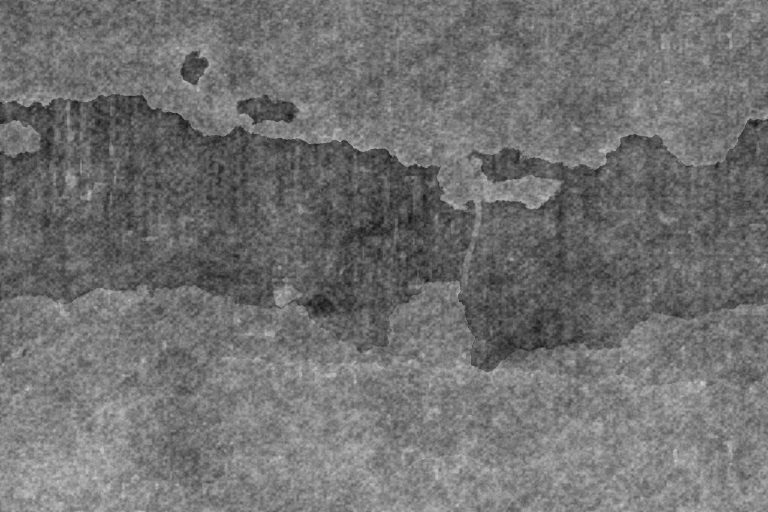
This texture is drawn by a Shadertoy shader. Its source:

```glsl
// Weathered grey wall: flaking plaster above and below a dark, streaked band.

float hash(vec2 p) {
    return fract(sin(dot(p, vec2(127.1, 311.7))) * 43758.5453);
}

float noise(vec2 p) {
    vec2 cell = floor(p), f = fract(p);
    f = f * f * (3.0 - 2.0 * f);
    return mix(mix(hash(cell), hash(cell + vec2(1, 0)), f.x),
               mix(hash(cell + vec2(0, 1)), hash(cell + vec2(1, 1)), f.x), f.y);
}

float fbm(vec2 p) {
    float sum = 0.0, amp = 0.5;
    for (int i = 0; i < 5; i++) {
        sum += amp * noise(p);
        p = p * 2.03 + 17.3;
        amp *= 0.55;
    }
    return sum / 1.05;
}

// Positive inside an ellipse, roughly a distance.
float blob(vec2 p, vec2 center, vec2 radius) {
    return (1.0 - length((p - center) / radius)) * min(radius.x, radius.y);
}

// Soft spot of light or shade, 1 at its center.
float spot(vec2 p, vec2 center, vec2 radius) {
    vec2 q = (p - center) / radius;
    return exp(-dot(q, q));
}

float ramp(float x, float start, float end, float rise) {
    return rise * smoothstep(start, end, x);
}

float upperEdge(float x) {
    return 0.80 + ramp(x, 0.14, 0.24, 0.012) + ramp(x, 0.26, 0.42, -0.075)
         + ramp(x, 0.43, 0.47, 0.02) + ramp(x, 0.47, 0.52, -0.03)
         + ramp(x, 0.64, 0.84, -0.05) + ramp(x, 0.86, 0.92, 0.025)
         + ramp(x, 0.95, 1.06, -0.03) + ramp(x, 1.14, 1.25, 0.068)
         + ramp(x, 1.25, 1.37, -0.062) + ramp(x, 1.38, 1.50, 0.09);
}

float lowerEdge(float x) {
    return 0.416 + ramp(x, 0.12, 0.21, 0.018) + ramp(x, 0.35, 0.55, -0.036)
         + ramp(x, 0.56, 0.72, -0.08) + ramp(x, 0.73, 0.79, 0.085)
         + ramp(x, 0.79, 0.86, 0.04) + ramp(x, 0.90, 0.925, -0.17)
         + ramp(x, 0.96, 1.02, 0.05) + ramp(x, 1.17, 1.27, 0.055)
         + ramp(x, 1.37, 1.46, 0.028);
}

// Upper plaster with loose patches added and dark pockets cut out.
float upperCoat(vec2 p) {
    float d = p.y - upperEdge(p.x);
    d = max(d, blob(p, vec2(0.905, 0.655), vec2(0.048, 0.055)));
    d = max(d, blob(p, vec2(1.02, 0.627), vec2(0.085, 0.026)));
    d = max(d, blob(p, vec2(0.03, 0.725), vec2(0.045, 0.028)));
    d = min(d, -blob(p, vec2(0.52, 0.787), vec2(0.068, 0.025)));
    vec2 tilted = p + vec2(0.0, 0.22 * (p.x - 1.025));
    d = min(d, -blob(tilted, vec2(1.025, 0.675), vec2(0.11, 0.022)));
    return min(d, -blob(p, vec2(0.377, 0.873), vec2(0.021, 0.033)));
}

// Bright lip just inside an edge and shade just outside it.
float lip(float d, float width) {
    return smoothstep(-0.003, 0.002, d) * exp(-max(d, 0.0) / width);
}
float shade(float d, float width) {
    return smoothstep(0.002, -0.002, d) * exp(min(d, 0.0) / width);
}

float bandTone(vec2 p) {
    float wet = spot(p, vec2(0.80, 0.54), vec2(0.14, 0.17));
    float top = smoothstep(0.45, 0.70, p.y);
    float streak = noise(vec2(p.x * 105.0, p.y * 5.0)) - 0.5;
    float tone = 0.39 - 0.085 * wet - 0.03 * top
               - 0.04 * spot(p, vec2(1.0, 0.40), vec2(0.13, 0.16))
               - 0.05 * spot(p, vec2(0.20, 0.46), vec2(0.30, 0.035))
               + 0.04 * spot(p, vec2(1.33, 0.63), vec2(0.13, 0.10));
    tone += streak * (0.05 + 0.07 * max(wet, top));
    // Pale mineral runs and flakes
    float runs = smoothstep(0.66, 0.85, noise(vec2(p.x * 120.0, p.y * 34.0)));
    float runArea = spot(p, vec2(0.17, 0.70), vec2(0.09, 0.13)) + 0.7 * wet;
    return tone + 0.17 * runs * runArea;
}

float upperTone(vec2 p) {
    return 0.445 + 0.05 * spot(p, vec2(0.39, 0.82), vec2(0.08, 0.12))
         + 0.13 * spot(p, vec2(0.97, 0.885), vec2(0.026, 0.026))
         - 0.05 * spot(p, vec2(1.13, 0.86), vec2(0.05, 0.17))
         - 0.03 * spot(p, vec2(0.72, 0.80), vec2(0.12, 0.06));
}

float lowerTone(vec2 p) {
    float tone = mix(0.545, 0.465, smoothstep(0.0, 0.42, p.y));
    tone += 0.07 * spot(p, vec2(0.05, 0.02), vec2(0.25, 0.12))
          - 0.09 * spot(p, vec2(0.39, 0.13), vec2(0.10, 0.17))
          - 0.05 * spot(p, vec2(0.70, 0.36), vec2(0.10, 0.05));
    // Thin plaster ledges
    float ledge = p.y - 0.295 + 0.045 * smoothstep(0.5, 1.5, p.x);
    float arc = p.y - 0.107 + 2.5 * (p.x - 0.87) * (p.x - 0.87);
    tone += 0.10 * lip(-ledge, 0.018) * smoothstep(0.36, 0.45, p.x);
    return tone + 0.12 * lip(-arc, 0.014) * spot(p, vec2(0.88, 0.09), vec2(0.12, 0.05));
}

void mainImage(out vec4 fragColor, in vec2 fragCoord) {
    vec2 p = fragCoord / iResolution.y;
    p.x *= 1.5 * iResolution.y / iResolution.x;
    vec2 q = p + 0.05 * (vec2(fbm(p * 24.0), fbm(p * 24.0 + 41.0)) - 0.5);

    // Layers
    float upper = upperCoat(q), lower = lowerEdge(q.x) - q.y;
    float wear = smoothstep(0.3, 0.65, fbm(p * 15.0 + 7.0));
    float tone = bandTone(p) - 0.10 * shade(upper, 0.018) - 0.06 * shade(lower, 0.012);
    tone = mix(tone, lowerTone(q), smoothstep(-0.004, 0.006, lower));
    tone = mix(tone, upperTone(q), smoothstep(-0.003, 0.003, upper));
    tone += (0.07 + 0.10 * wear) * lip(upper, 0.010) + 0.11 * wear * lip(lower, 0.010);

    // Drip, pale chip and dark hollow
    float dripX = 0.906 + 0.027 * smoothstep(0.44, 0.58, p.y) + 0.15 * (q.x - p.x);
    float drip = smoothstep(0.009, 0.003, abs(p.x - dripX));
    drip *= smoothstep(0.43, 0.46, p.y) * smoothstep(0.63, 0.60, p.y);
    tone = mix(tone, 0.54, 0.8 * drip);
    tone += 0.20 * smoothstep(0.0, 0.006, blob(q, vec2(0.56, 0.418), vec2(0.022, 0.018)));
    tone -= 0.14 * smoothstep(0.0, 0.010, blob(q, vec2(0.63, 0.41), vec2(0.035, 0.025)));

    // Mottling, embossed relief, grain and pale specks
    vec2 lit = vec2(-0.003, 0.004);
    tone += 0.20 * (fbm(p * 9.0) - 0.5) + 0.20 * (fbm(p * 42.0 + 3.0) - 0.5);
    tone += 0.22 * (fbm(p * 65.0) - fbm((p + lit) * 65.0));
    tone += 0.17 * (noise(p * 170.0) - 0.5) + 0.08 * (noise(p * 310.0) - 0.5);
    tone += 0.13 * smoothstep(0.80, 0.95, noise(p * 75.0 + 11.0)) * wear;

    fragColor = vec4(vec3(clamp(tone, 0.0, 1.0)), 1.0);
}
```
